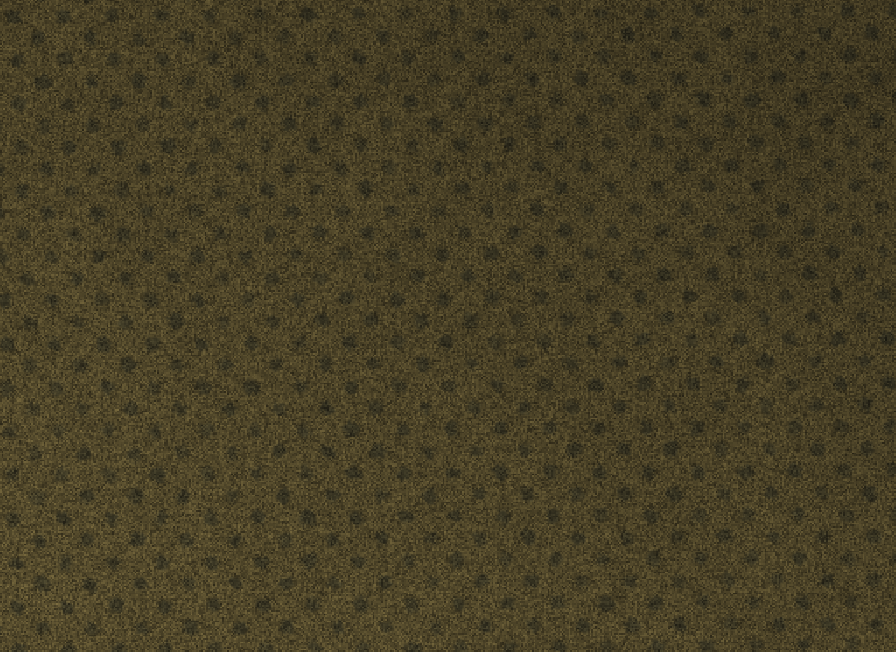
Write a Shadertoy shader that draws this texture.

```glsl
float hash(vec2 p) {
    vec3 q = fract(p.xyx * vec3(0.1031, 0.1030, 0.0973));
    q += dot(q, q.yzx + 33.33);
    return fract((q.x + q.y) * q.z);
}

float valueNoise(vec2 p) {
    vec2 cell = floor(p), f = fract(p);
    f = f * f * (3.0 - 2.0 * f);
    return mix(mix(hash(cell), hash(cell + vec2(1, 0)), f.x),
               mix(hash(cell + vec2(0, 1)), hash(cell + vec2(1, 1)), f.x), f.y);
}

// Two interleaved lattices of ragged spots, slightly skewed like stretched cloth
float spots(vec2 p) {
    vec2 pitch = vec2(0.0547, 0.0488);
    vec2 q = p - vec2(0.5243, 0.3707);
    q += vec2(0.048 * q.y, -0.006 * q.x);
    float ragged = valueNoise(p * 290.0) - 0.5;
    float cover = 0.0;
    for (int i = 0; i < 2; i++) {
        vec2 g = q / pitch + 0.5 * float(i);
        vec2 id = floor(g + 0.5);
        vec2 seed = id + 40.0 + 91.0 * float(i);
        vec2 jitter = vec2(hash(seed), hash(seed + 17.0)) - 0.5;
        float d = length((g - id) * pitch - jitter * 0.0022);
        float radius = 0.0074 + 0.0016 * (hash(seed + 53.0) - 0.5);
        float strength = 0.75 + 0.4 * hash(seed + 71.0);
        float spot = 1.0 - smoothstep(-0.0035, 0.0035, d + ragged * 0.006 - radius);
        cover = max(cover, spot * strength);
    }
    return cover;
}

// Fine yarn grain with short streaks along both thread directions
float weave(vec2 p) {
    vec2 thread = floor(p * 512.0);
    float grain = hash(thread) + hash(thread + 613.0) - 1.0;
    float warp = hash(vec2(thread.x, floor(thread.y / 5.0 + 9.0 * hash(thread.xx))) + 211.0) - 0.5;
    float weft = hash(vec2(floor(thread.x / 5.0 + 9.0 * hash(thread.yy)), thread.y) + 409.0) - 0.5;
    return 0.40 * grain + 0.10 * warp + 0.10 * weft;
}

void mainImage(out vec4 fragColor, in vec2 fragCoord) {
    vec2 p = fragCoord / iResolution.x;
    float height = iResolution.y / iResolution.x;

    vec3 olive = vec3(0.290, 0.255, 0.150);
    vec3 darkGreen = vec3(0.190, 0.180, 0.122);
    vec3 color = mix(olive, darkGreen, min(spots(p), 1.0) * 0.85);

    // Light falls off from the lower left to the upper right
    float light = 1.15 - 0.14 * p.x - 0.16 * p.y / height;
    light += 0.05 * (valueNoise(p * 14.0) - 0.5);

    color *= light * (1.0 + weave(p));
    fragColor = vec4(color, 1.0);
}
```
